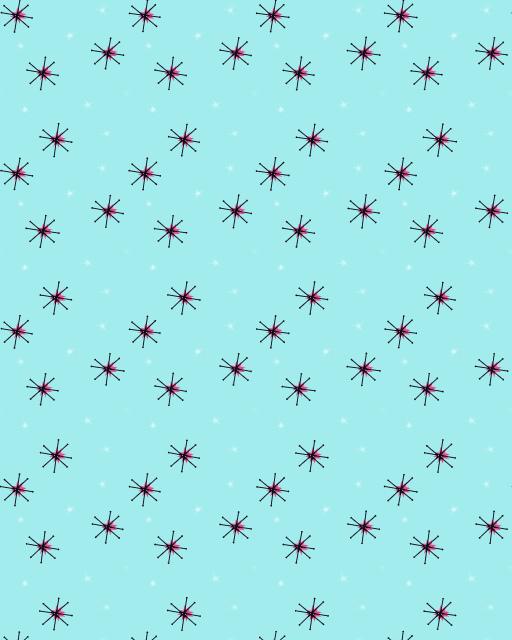
A Shadertoy shader for this pattern:

```glsl
// Atomic-age starbursts in black and pink with faint white twinkles on aqua
#define REPEATS_ACROSS 4.0
#define TILE vec2(1.0, 1.234)
#define AQUA vec3(0.635, 0.925, 0.930)
#define INK vec3(0.06, 0.05, 0.09)
#define ROSE vec3(0.86, 0.30, 0.54)
#define BLUSH vec3(0.96, 0.68, 0.82)
#define RAY_LENGTH 0.124
#define RAY_HALF_WIDTH 0.0036
#define TIP_RADIUS 0.0065
#define TWINKLE_SIZE 0.058
#define WOBBLE 0.06

// Positions in one tile, measured from its top left, in tile widths
const vec2 BURSTS[4] = vec2[4](
    vec2(0.130, 0.124), vec2(0.332, 0.573), vec2(0.840, 0.417), vec2(0.436, 1.094));
const vec2 TWINKLES[7] = vec2[7](
    vec2(0.163, 0.358), vec2(0.547, 0.278), vec2(0.195, 0.856), vec2(0.684, 0.818),
    vec2(0.834, 1.042), vec2(0.800, 0.081), vec2(0.990, 0.730));
const float RAY_ANGLES[4] = float[4](0.74, 1.42, 2.43, 2.99);

float hash(vec2 p) {
    return fract(sin(dot(p, vec2(127.1, 311.7))) * 43758.5453);
}

vec2 rotate(vec2 p, float a) {
    float c = cos(a), s = sin(a);
    return vec2(c * p.x + s * p.y, c * p.y - s * p.x);
}

float coverage(float dist, float px) {
    return clamp(0.5 - dist / px, 0.0, 1.0);
}

// Double-ended needle, widest at its middle
float needle(vec2 p, float len, float halfWidth) {
    return max(abs(p.y) - halfWidth * (1.0 - abs(p.x) / len), abs(p.x) - len);
}

// Straight ray with a small bead on each end
float beadedRay(vec2 p, float len) {
    float along = max(abs(p.x) - len, 0.0);
    float line = length(vec2(along, p.y)) - RAY_HALF_WIDTH;
    float bead = length(vec2(abs(p.x) - len, p.y)) - TIP_RADIUS;
    return min(line, bead);
}

// Offset from the nearest wrapped copy of a point, y upward
vec2 wrapOffset(vec2 p, vec2 centre, out vec2 cell) {
    vec2 d = p - centre;
    cell = floor(d / TILE + 0.5);
    d -= cell * TILE;
    return vec2(d.x, -d.y);
}

vec3 drawBurst(vec3 col, vec2 p, float seed, float px) {
    if (length(p) > 0.2) return col;
    float rose = 1.0, ink = 1.0;
    for (int i = 0; i < 4; i++) {
        float k = float(i);
        vec2 q = rotate(p, RAY_ANGLES[i] + WOBBLE * (hash(vec2(k, seed)) - 0.5));
        q.y += 0.009 * (mod(k, 2.0) - 0.5);
        float len = RAY_LENGTH * (0.96 + 0.08 * hash(vec2(k, seed + 3.0)));
        ink = min(ink, beadedRay(q, len));
        ink = min(ink, needle(q, 0.062, 0.011));
        vec2 r = rotate(p - vec2(0.014, 0.004), RAY_ANGLES[i] + 0.3);
        rose = min(rose, needle(r, 0.062, 0.023));
    }
    // Blush to the right, rose spikes, then the black burst
    float halo = 1.0 - smoothstep(0.018, 0.046, length(p - vec2(0.030, 0.006)));
    col = mix(col, BLUSH, 0.75 * halo);
    col = mix(col, ROSE, coverage(rose, px));
    col = mix(col, INK, coverage(ink, px));
    // Pale glints between the crossing needles
    float glint = length(vec2(abs(p.x - 0.002) - 0.012, p.y + 0.35 * p.x)) - 0.003;
    return mix(col, BLUSH, 0.8 * coverage(glint, px));
}

vec3 drawTwinkle(vec3 col, vec2 p, float seed, float px) {
    float r = length(p);
    if (r > 0.1) return col;
    float wisps = 0.0;
    for (int i = 0; i < 5; i++) {
        float k = float(i);
        vec2 q = rotate(p, 0.4 + k * 1.257 + 0.5 * hash(vec2(k, seed)));
        float len = TWINKLE_SIZE * (0.5 + 0.6 * hash(vec2(k, seed + 7.0)));
        float ray = coverage(needle(q, len, 0.009), px * 1.3);
        wisps = max(wisps, ray * step(0.0, q.x) * (1.0 - 0.6 * r / len));
    }
    float glow = exp(-r * r / 0.00025);
    float strength = seed > 5.5 ? 0.15 : 0.45 + 0.25 * hash(vec2(seed, 4.0));
    return mix(col, vec3(0.96, 1.0, 1.0), strength * clamp(0.65 * wisps + 0.6 * glow, 0.0, 1.0));
}

void mainImage(out vec4 fragColor, in vec2 fragCoord) {
    float px = REPEATS_ACROSS / iResolution.x;
    vec2 p = vec2(fragCoord.x, iResolution.y - fragCoord.y) * px;
    vec3 col = AQUA;
    vec2 cell;
    for (int i = 0; i < 7; i++) {
        vec2 d = wrapOffset(p, TWINKLES[i], cell);
        col = drawTwinkle(col, d, float(i), px);
    }
    for (int i = 0; i < 4; i++) {
        vec2 d = wrapOffset(p, BURSTS[i], cell);
        col = drawBurst(col, d, float(i) + 5.0 * hash(cell), px);
    }
    fragColor = vec4(col, 1.0);
}
```
